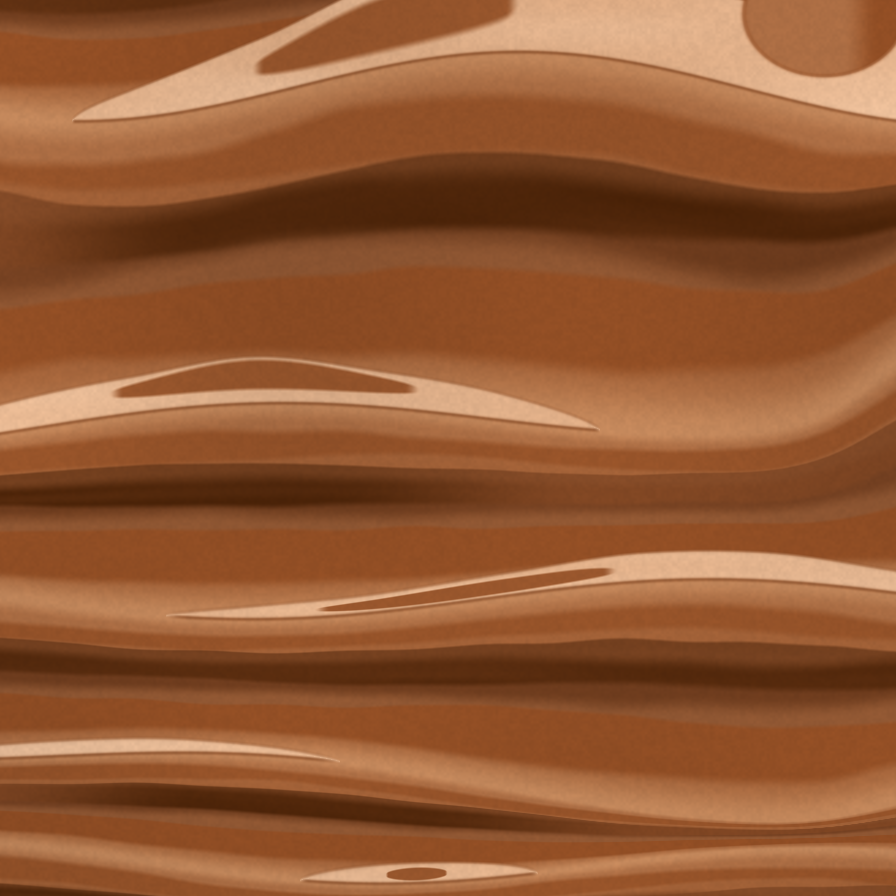
Write a Shadertoy shader that draws this texture.

```glsl
// Glossy caramel cream smeared into horizontal folds with bright wet highlights.
#define CREAM  vec3(0.91, 0.74, 0.60)
#define PALE   vec3(0.75, 0.52, 0.35)
#define TAN    vec3(0.66, 0.42, 0.26)
#define BROWN  vec3(0.56, 0.30, 0.14)
#define UMBER  vec3(0.45, 0.25, 0.13)
#define DARK   vec3(0.29, 0.135, 0.03)
#define WANDER 0.09    // how far the colour borders drift
#define EDGE   0.0022  // softness of the highlight borders
#define GRAIN  0.035   // strength of the fine speckle

const int FOLDS = 7;

// Crest path: height from the top, slope, wave size, wave phase
const vec4 path[FOLDS] = vec4[FOLDS](
    vec4(-0.10, 0.0, 0.01, 0.0), vec4(0.0975, 0.005, 0.040, -0.52),
    vec4(0.468, -0.02, 0.022, 1.3), vec4(0.669, -0.005, 0.021, -1.8),
    vec4(0.875, 0.07, 0.018, 1.2), vec4(0.965, 0.01, 0.022, -2.6),
    vec4(1.09, 0.0, 0.01, 0.0));

// Highlight: start, end, thickness; upward hook of the crest at the right
const vec4 gloss[FOLDS] = vec4[FOLDS](
    vec4(0.0), vec4(0.08, 1.7, 0.11, 0.0), vec4(-0.15, 0.67, 0.046, 0.09),
    vec4(0.185, 1.35, 0.029, 0.0), vec4(-0.15, 0.38, 0.017, 0.03),
    vec4(0.335, 0.60, 0.023, 0.0), vec4(0.0));

// Brown island in a highlight: start, end, relative height
const vec3 island[FOLDS] = vec3[FOLDS](
    vec3(2.0, 3.0, 0.5), vec3(0.28, 0.58, 0.5), vec3(0.12, 0.47, 0.62),
    vec3(0.35, 0.69, 0.45), vec3(2.0, 3.0, 0.5), vec3(0.43, 0.50, 0.45),
    vec3(2.0, 3.0, 0.5));

// Shadow in the trough under each crest: start, end, depth
const vec3 trough[FOLDS] = vec3[FOLDS](
    vec3(-0.3, 0.35, 0.7), vec3(0.12, 1.5, 1.0), vec3(-0.2, 0.56, 1.0),
    vec3(-0.2, 1.3, 0.85), vec3(0.12, 0.66, 0.95), vec3(-0.3, 0.4, 0.9),
    vec3(0.0));

float hash(vec2 p) {
    p = fract(p * vec2(0.1031, 0.1137));
    p += dot(p, p.yx + 33.33);
    return fract((p.x + p.y) * p.x * 7.31);
}

float noise(vec2 p) {
    vec2 i = floor(p), f = fract(p);
    f = f * f * (3.0 - 2.0 * f);
    return mix(mix(hash(i), hash(i + vec2(1, 0)), f.x),
               mix(hash(i + vec2(0, 1)), hash(i + vec2(1, 1)), f.x), f.y);
}

float crest(int i, float x) {
    vec4 c = path[i];
    float hook = smoothstep(0.8, 1.08, x);
    return c.x + c.y * (x - 0.5) + c.z * cos(6.2832 * x + c.w) - gloss[i].w * hook * hook;
}

// Fade into the next colour at a border that drifts along the fold
float border(float f, float at, float soft, float x, float seed) {
    float drift = noise(vec2(x * 3.5 + seed * 7.3, seed * 3.7)) - 0.5;
    drift += 0.25 * (noise(vec2(x * 13.0, seed * 9.1)) - 0.5);
    at += WANDER * drift;
    return smoothstep(at - soft, at + soft, f);
}

// Colours from one crest (f = 0) across its trough to the next (f = 1)
vec3 foldColour(float f, float x, int i) {
    float s = float(i) * 11.0 + 1.0;
    vec3 t = trough[i];
    float depth = t.z * smoothstep(t.x - 0.15, t.x + 0.1, x) * (1.0 - smoothstep(t.y - 0.2, t.y + 0.1, x));
    float streaks = noise(vec2(x * 4.0 + s, f * 22.0));
    vec3 shade = mix(mix(UMBER, BROWN, 0.35), DARK, depth * (0.8 + 0.25 * streaks));

    vec3 col = mix(PALE, TAN, smoothstep(0.0, 0.1, f));
    col = mix(col, BROWN, 0.85 * border(f, 0.12, 0.025, x, s));
    col = mix(col, mix(TAN, BROWN, 0.4), border(f, 0.23, 0.02, x, s + 1.0));
    float crease = border(f, 0.28, 0.008, x, s + 2.0);
    col = mix(col, mix(UMBER, shade, 0.5), crease * 0.75);
    col = mix(col, shade, border(f, 0.32, 0.04, x, s + 3.0));
    col = mix(col, UMBER, 0.8 * border(f, 0.46, 0.02, x, s + 4.0));
    col = mix(col, mix(UMBER, TAN, 0.5), border(f, 0.53, 0.05, x, s + 5.0));
    col = mix(col, BROWN, border(f, 0.60, 0.012, x, s + 6.0));
    col = mix(col, TAN, 0.7 * border(f, 0.83, 0.03, x, s + 7.0));
    return mix(col, PALE, smoothstep(0.82, 1.0, f));
}

void mainImage(out vec4 fragColor, in vec2 fragCoord) {
    vec2 uv = fragCoord / iResolution.xy;
    float x = uv.x, y = 1.0 - uv.y;
    vec3 col = BROWN;

    // Folds
    for (int i = 0; i < FOLDS - 1; i++) {
        float top = crest(i, x), bottom = crest(i + 1, x);
        if (y >= top && y < bottom) col = foldColour((y - top) / (bottom - top), x, i);
    }

    // Wet highlights resting on the crests
    for (int i = 1; i < FOLDS - 1; i++) {
        vec4 g = gloss[i];
        float u = (x - g.x) / (g.y - g.x);
        float w = g.z * pow(max(4.0 * u * (1.0 - u), 0.0), 0.65);
        w *= 0.85 + 0.3 * noise(vec2(x * 7.0, float(i) * 5.0));
        if (w < 0.0002) continue;
        float h = crest(i, x) - y, d = min(h, w - h);
        vec3 wet = mix(CREAM, PALE, 0.4 * noise(vec2(x * 3.0, y * 30.0)));

        vec3 isle = island[i];
        float k = (x - isle.x) / (isle.y - isle.x);
        k = max(4.0 * k * (1.0 - k), 0.0);
        float inner = abs(h / w - isle.z) - 0.3 * sqrt(k);
        wet = mix(wet, mix(BROWN, TAN, 0.25), smoothstep(0.07, -0.04, inner) * smoothstep(0.0, 0.2, k));

        col = mix(col, wet, smoothstep(-EDGE, EDGE, d));
        float rim = exp(-d * d / (EDGE * EDGE)) * smoothstep(0.0, 0.006, w);
        col = mix(col, BROWN * 0.9, rim * (h < w * 0.5 ? 0.7 : 0.3));
    }

    // Dull pocket in the upper right sheen
    float pocket = length((vec2(x, y) - vec2(0.92, 0.015)) / vec2(0.09, 0.07)) - 1.0;
    col = mix(col, mix(TAN, BROWN, smoothstep(0.94, 0.98, x)), smoothstep(0.03, -0.03, pocket));
    col = mix(col, BROWN, 0.6 * exp(-pocket * pocket * 900.0));

    // Broad tone variation and fine speckle
    col *= 0.96 + 0.08 * noise(uv * vec2(3.0, 6.0));
    col *= 1.0 + GRAIN * (noise(uv * 330.0) + noise(uv * 170.0) - 1.0);
    fragColor = vec4(col, 1.0);
}
```
